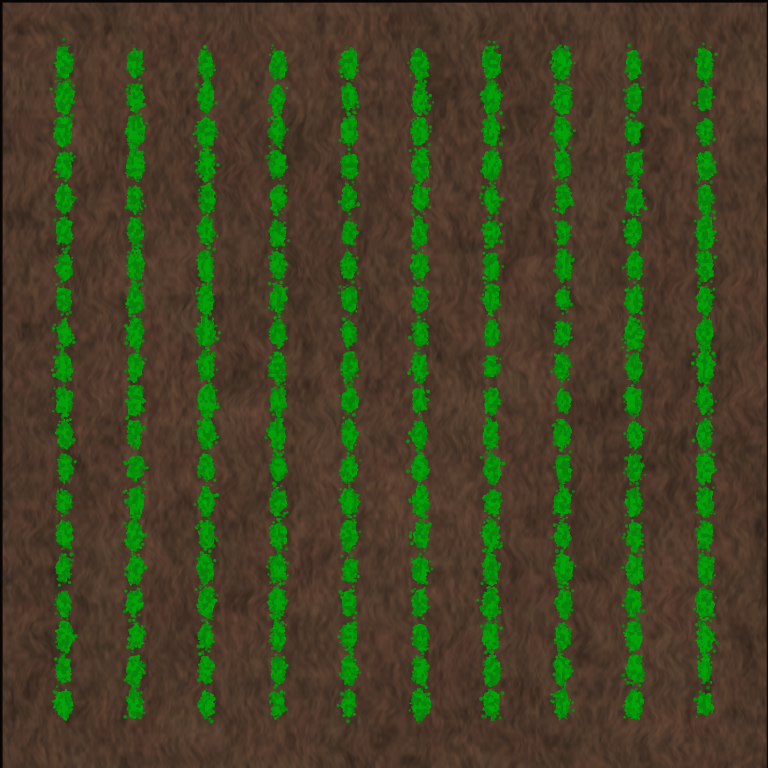
Write a Shadertoy shader that draws this pattern.

```glsl
// Ten crop rows of twenty leafy green plants on streaky brown soil.

vec2 hash2(vec2 p) {
    return fract(sin(vec2(dot(p, vec2(127.1, 311.7)), dot(p, vec2(269.5, 183.3)))) * 43758.5453);
}

float noise(vec2 p) {
    vec2 i = floor(p), f = fract(p);
    f = f * f * (3.0 - 2.0 * f);
    return mix(mix(hash2(i).x, hash2(i + vec2(1, 0)).x, f.x),
               mix(hash2(i + vec2(0, 1)).x, hash2(i + vec2(1, 1)).x, f.x), f.y);
}

// Soil: fine wavering fibres over faint damp patches
vec3 soil(vec2 uv) {
    vec2 q = uv + vec2(0.016 * noise(uv * vec2(24, 34)), 0.0);
    float fibre = 0.50 * noise(q * vec2(185, 82)) + 0.32 * noise(q * vec2(330, 165) + 7.0)
                + 0.18 * noise(q * vec2(90, 40) + 19.0);
    float patches = 0.5 * noise(uv * vec2(13, 8) + 3.0) + 0.5 * noise(uv * vec2(36, 22) + 11.0);
    float light = 1.0 + 0.54 * (fibre - 0.5) + 0.22 * (patches - 0.5);
    light -= 0.14 * smoothstep(0.68, 0.9, noise(q * vec2(52, 28) + 31.0));
    vec3 tint = mix(vec3(0.298, 0.224, 0.168), vec3(0.318, 0.221, 0.170), noise(uv * 30.0));
    return tint * light;
}

// One plant: a ragged upright clump fringed with small leaf discs
vec3 plant(vec3 col, vec2 p, vec2 cell) {
    vec2 seed = hash2(cell + 71.0);
    float vigour = 0.83 + 0.22 * noise(cell * vec2(0.6, 0.3) + 5.0) + 0.12 * seed.x
                 + 0.005 * cell.y;
    vec2 size = vec2(0.0097, 0.0172) * vigour * (0.94 + 0.12 * seed.yx);

    // Clump body, mottled in two greens
    vec2 q = p + 3.0 * seed;
    float ragged = 0.6 * noise(q * 190.0) + 0.4 * noise(q * 420.0) - 0.5;
    float body = (length(p / size) - 1.0) * size.x + 0.0085 * ragged;
    vec3 green = mix(vec3(0.03, 0.51, 0.04), vec3(0.01, 0.63, 0.03),
                     smoothstep(0.32, 0.62, noise(q * vec2(300, 210))));
    col = mix(col, green, 1.0 - smoothstep(-0.0010, 0.0010, body));

    // Leaves around the rim, a few of them stray
    for (int i = 0; i < 30; i++) {
        vec2 h = hash2(cell + vec2(10 * i + 3, 0));
        vec2 k = hash2(cell + vec2(10 * i + 3, 53));
        float reach = 0.55 + 0.45 * h.x + 0.55 * pow(h.x, 7.0);
        vec2 leaf = size * reach * vec2(cos(6.2832 * h.y), sin(6.2832 * h.y));
        float d = length(p - leaf) - mix(0.0012, 0.0026, k.x);
        vec3 leafGreen = mix(vec3(0.03, 0.50, 0.04), vec3(0.01, 0.62, 0.03), k.y);
        col = mix(col, leafGreen, 1.0 - smoothstep(-0.0010, 0.0010, d));
    }
    return col;
}

void mainImage(out vec4 fragColor, in vec2 fragCoord) {
    vec2 uv = fragCoord / iResolution.xy;
    vec3 col = soil(uv);

    // Planting grid: 10 columns by 20 rows, inset from the edges
    vec2 pitch = vec2(0.835 / 9.0, 0.8335 / 19.0);
    vec2 grid = (uv - vec2(0.0833, 0.0835)) / pitch;
    vec2 nearest = floor(grid + 0.5);
    if (abs(grid.x - nearest.x) < 0.3) {
        for (int j = -1; j <= 1; j++) {
            vec2 cell = nearest + vec2(0, j);
            if (cell.x < 0.0 || cell.x > 9.0 || cell.y < 0.0 || cell.y > 19.0) continue;
            vec2 jitter = (hash2(cell + 29.0) - 0.5) * 0.002;
            col = plant(col, (grid - cell) * pitch - jitter, cell);
        }
    }

    // Dark border along the left, top and right edges
    float edge = min(min(uv.x, 1.0 - uv.y), 1.0 - uv.x + 0.002);
    col = mix(vec3(0.04, 0.02, 0.02), col, smoothstep(0.0022, 0.0046, edge));
    fragColor = vec4(col, 1.0);
}
```
